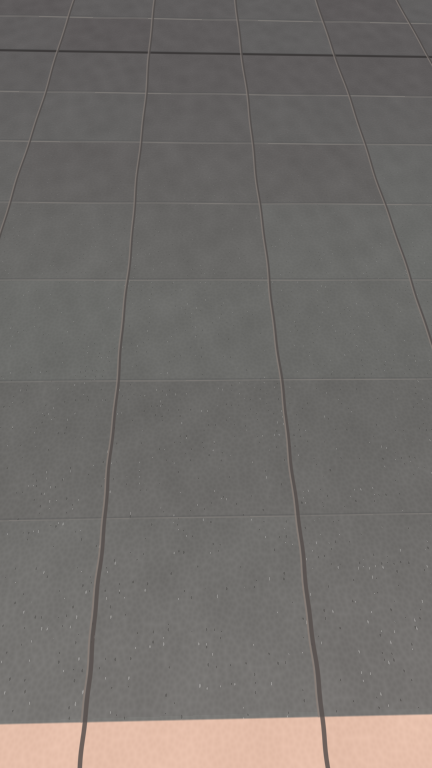
Give the GLSL for this texture, as a WebGL 1 fragment shader.

```glsl
precision highp float;
uniform vec2 u_resolution;

float hash(vec2 p) {
  p = fract(p * vec2(0.1731, 0.2317));
  p += dot(p, p.yx + 31.37);
  return fract((p.x + p.y) * p.x * 7.13);
}

// Antialiased stroke, measured in canvas widths
float stroke(float dist, float halfWidth) {
  float soft = 0.8 / u_resolution.x;
  return 1.0 - smoothstep(max(halfWidth - soft, 0.0), halfWidth + soft, abs(dist));
}

// Distance to the nearest scattered cell point
float cellular(vec2 p) {
  vec2 cell = floor(p);
  float nearest = 2.0;
  for (int j = -1; j <= 1; j++) {
    for (int i = -1; i <= 1; i++) {
      vec2 c = cell + vec2(float(i), float(j));
      vec2 point = c + vec2(hash(c + 3.7), hash(c + 58.1));
      nearest = min(nearest, length(p - point));
    }
  }
  return nearest;
}

// Sparse oval chips, one at most in each cell
float chips(vec2 p, float share) {
  vec2 cell = floor(p);
  vec2 center = 0.3 + 0.4 * vec2(hash(cell + 7.3), hash(cell + 41.9));
  float size = mix(0.1, 0.28, hash(cell + 19.6));
  float r = length((p - cell - center) * vec2(1.7, 1.0));
  return step(1.0 - share, hash(cell + 83.2)) * (1.0 - smoothstep(size * 0.4, size, r));
}

void main() {
  // x across, y down from the top edge, both in canvas widths
  vec2 p = vec2(gl_FragCoord.x, u_resolution.y - gl_FragCoord.y) / u_resolution.x;

  // Perspective floor: whole numbers fall on the joints
  float depth = p.y + 0.8565;
  float bentDepth = depth + (p.x - 0.5) * (p.y - 0.65) * 0.03;
  float wobble = 0.0012 * sin(p.y * 19.0) + 0.0008 * sin(p.y * 47.0 + 1.0);
  float column = ((p.x - 0.444 + wobble) / depth + 0.099) / 0.218;
  float row = (1.0 / bentDepth - 0.487) / 0.08877;
  vec2 floorPos = vec2(column, row);
  vec2 tile = floor(floorPos);
  float near = smoothstep(0.0, 1.7, p.y);

  // Stone, lighter toward the viewer
  vec3 stone = mix(vec3(0.375, 0.365, 0.365), vec3(0.42, 0.42, 0.41), smoothstep(0.0, 0.75, p.y));
  stone = mix(stone, vec3(0.475, 0.467, 0.457), smoothstep(0.8, 1.75, p.y));
  float tone = hash(tile + 12.4) - 0.5;
  stone += tone * vec3(0.018, 0.026, 0.024);

  // Cloudy wear and fine grain
  vec2 w = floorPos * vec2(9.0, 4.0) + tile * 3.1;
  float clouds = sin(w.x + 1.7 * sin(w.y)) * sin(w.y * 1.3 + sin(w.x * 0.7));
  clouds += 0.6 * sin(w.x * 2.3 - w.y) * sin(w.y * 3.1 + w.x);
  float grain = cellular(floorPos * vec2(48.0, 36.0)) - 0.5;
  float smudge = cellular(floorPos * vec2(7.0, 4.0) + 9.0) - 0.5;
  stone += 0.006 * clouds + 0.018 * smudge + grain * mix(0.012, 0.035, near);
  stone += 0.13 * near * chips(floorPos * vec2(32.0, 21.0), 0.09);
  stone -= 0.08 * near * chips(floorPos * vec2(29.0, 24.0) + 0.4, 0.14);

  // Cross joints: faint and pale, with one dark expansion joint far away
  float rowScale = bentDepth * bentDepth * 0.08877;
  float rowDist = (fract(row + 0.5) - 0.5) * rowScale;
  float worn = 0.6 + 0.25 * sin(column * 5.0 + tile.y * 2.0);
  float inShade = step(-0.5, row);
  stone = mix(stone, vec3(0.49, 0.475, 0.46), stroke(rowDist, 0.0016) * worn * inShade);
  stone = mix(stone, vec3(0.33), stroke(rowDist - 0.003, 0.0015) * 0.3 * inShade);
  stone = mix(stone, vec3(0.20, 0.19, 0.19), stroke((row - 6.0) * rowScale, 0.0024) * 0.85);

  // Sunlit strip along the lower edge
  float sunDist = p.y - 1.665 + 0.023 * (p.x - 0.5);
  float sun = smoothstep(-0.003, 0.003, sunDist);
  vec3 sunlit = vec3(0.90, 0.75, 0.67) + 0.008 * clouds + 0.03 * grain;
  vec3 color = mix(stone, sunlit, sun);

  // Long joints: pale lip on the left, dark gap on the right
  float columnDist = (fract(column + 0.5) - 0.5) * 0.218 * depth;
  float gap = mix(0.0016, 0.0052, near * near);
  vec3 lip = mix(vec3(0.50, 0.47, 0.45), vec3(0.55, 0.50, 0.47), near);
  vec3 gapColor = mix(vec3(0.31, 0.295, 0.29), vec3(0.34, 0.31, 0.30), near);
  color = mix(color, lip, stroke(columnDist + gap, 0.0022) * 0.75 * (1.0 - sun));
  color = mix(color, gapColor, stroke(columnDist - gap * 0.5, gap) * 0.85);

  gl_FragColor = vec4(color, 1.0);
}
```
